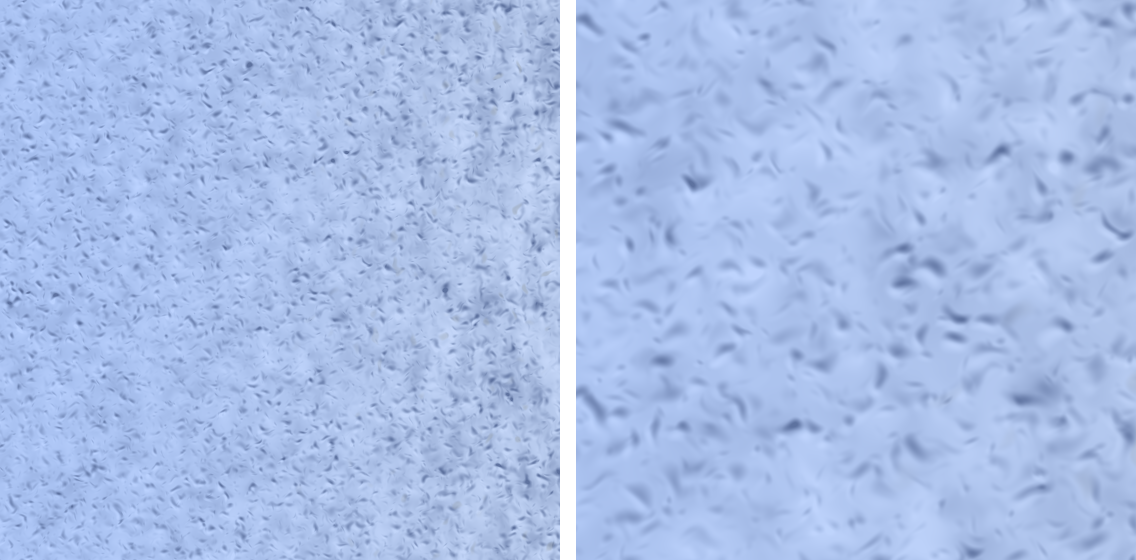
Left: the whole. Right: its middle third, enlarged.
A WebGL 1 fragment shader for this texture:

```glsl
precision highp float;
// Pale blue painted plaster, pocked with small soft dents. Cellular layers of
// stubby tilted dashes form the dents over a soft cellular mottle; stretched
// cells form upright brush ridges to the right, where the paint turns greyer.
uniform vec2 u_resolution;

vec2 hash2(vec2 p) {
  vec3 q = fract(p.xyx * vec3(0.1031, 0.1030, 0.0973));
  q += dot(q, q.yzx + 33.33);
  return fract((q.xx + q.yz) * q.zy);
}

// One dash per cell: positive in the dent, slightly negative on its lit lip.
float dents(vec2 p, float tilt, float spread, float seed) {
  vec2 cell = floor(p);
  float sum = 0.0;
  for (int y = -1; y <= 1; y++) {
    for (int x = -1; x <= 1; x++) {
      vec2 id = cell + vec2(float(x), float(y));
      vec2 place = hash2(id + seed);
      vec2 shape = hash2(id + seed + 71.7);
      vec2 look = hash2(id + seed + 153.1);
      float angle = tilt + spread * (shape.x - 0.5);
      float c = cos(angle), s = sin(angle);
      vec2 q = p - id - place;
      vec2 lit = q + vec2(0.14, 0.26);
      q = vec2(c * q.x + s * q.y, c * q.y - s * q.x);
      lit = vec2(c * lit.x + s * lit.y, c * lit.y - s * lit.x);
      q.y += (look.y - 0.5) * 0.9 * q.x * q.x;
      vec2 size = vec2(mix(0.28, 0.58, shape.y), mix(0.20, 0.30, look.y));
      float pit = 1.0 - smoothstep(0.0, 1.0, length(q / size));
      float lip = 1.0 - smoothstep(0.0, 1.0, length(lit / size));
      sum += (0.15 + 0.85 * look.x * look.x) * (pit - 0.36 * lip);
    }
  }
  return sum;
}

// Soft round bumps and hollows of random strength, about -1 to 1.
float mottle(vec2 p, float seed) {
  vec2 cell = floor(p);
  float sum = 0.0;
  for (int y = -1; y <= 1; y++) {
    for (int x = -1; x <= 1; x++) {
      vec2 id = cell + vec2(float(x), float(y));
      vec2 q = p - id - hash2(id + seed);
      float blob = max(1.0 - dot(q, q), 0.0);
      sum += (hash2(id + seed + 47.3).x * 2.0 - 1.0) * blob * blob;
    }
  }
  return sum;
}

void main() {
  vec2 uv = gl_FragCoord.xy / u_resolution;
  float broad = mottle(uv * 6.0, 7.0);
  float middle = mottle(uv * 19.0, 19.0);
  float right = smoothstep(0.35, 0.95, uv.x + 0.06 * broad);

  // Ragged edges from crossing ripples
  vec2 p = uv + 0.0024 * sin(uv.yx * vec2(113.0, 97.0) + 3.0 * sin(uv * 41.0));
  p += 0.0011 * sin(uv.yx * vec2(311.0, 279.0) + 2.0 * sin(uv * 83.0));

  // Dents of three sizes, larger and steeper on the right
  float fine = dents(p * 49.0, -0.35, 2.0, 11.0);
  float medium = dents(p * 36.0 + 0.4, mix(-0.2, 0.6, right), 2.3, 37.0);
  float coarse = dents(p * 25.0 + 0.7, 0.7, 2.4, 83.0);
  float depth = fine * mix(0.64, 0.58, right) + medium * mix(0.60, 0.80, right)
              + coarse * mix(0.06, 0.50, right);
  depth *= 1.0 + 0.15 * broad + 0.3 * middle;

  // Upright ridges, faint grain and soft unevenness
  vec2 lean = vec2(p.x + 0.012 * sin(7.0 * p.y + 4.0 * p.x), p.y);
  float ridges = dents(lean * vec2(44.0, 15.0), 1.57, 0.6, 129.0)
               + 0.6 * mottle(lean * vec2(46.0, 13.0), 139.0);
  float grain = dents(p * 74.0, -0.2, 3.0, 173.0);
  depth += 0.26 * right * ridges + 0.30 * grain;
  depth += 0.13 * mottle(p * 44.0, 191.0) + 0.04 * middle + 0.010 * broad;

  // Paint, shaded dents, light lips and a little bare warm wall
  vec3 paint = mix(vec3(0.662, 0.760, 0.948), vec3(0.700, 0.776, 0.916), smoothstep(0.05, 1.0, uv.x));
  vec3 shadow = vec3(0.33, 0.41, 0.59);
  vec3 color = mix(paint, shadow, clamp(depth, 0.0, 0.9));
  color += vec3(0.27, 0.25, 0.22) * clamp(-depth, 0.0, 0.25);
  float bare = smoothstep(0.25, 0.8, dents(p * 21.0, 1.1, 1.5, 211.0)) * right;
  color = mix(color, vec3(0.60, 0.64, 0.68), 0.45 * bare);
  gl_FragColor = vec4(color, 1.0);
}
```
